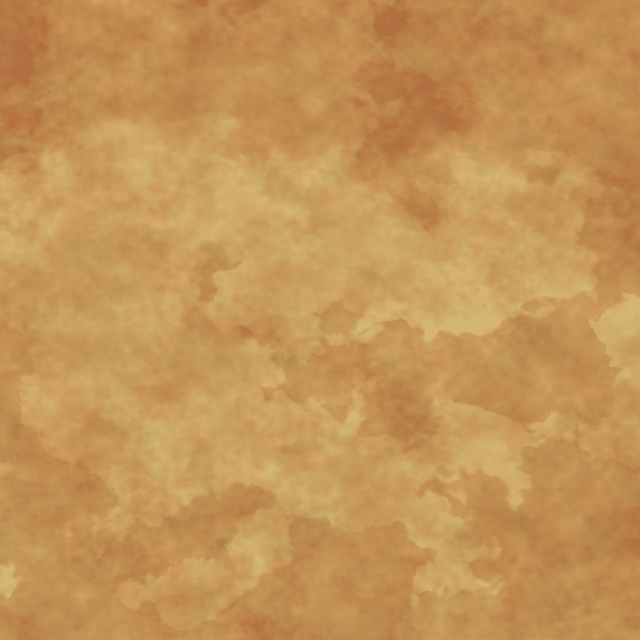
Give the GLSL for this texture, as a WebGL 1 fragment shader.

```glsl
precision highp float;
// Weathered ochre stone: a cloudy sandy ground under flat brown stains with
// ragged edges, small rounded blotches and rusty marks towards the top.
// Warped fractal noise builds one tone value, which a colour ramp then tints.

#define GROUND_TONE 0.76
#define GROUND_CONTRAST 0.90
#define STAIN_SCALE vec2(3.1, 4.0)
#define STAIN_LEVEL 0.468
#define STAIN_DEPTH 0.34
#define RUST_LEVEL 0.565
#define RUST_DEPTH 0.35
#define BLOTCH_CELLS 8.0
#define BLOTCH_DEPTH 0.18
#define MOTTLE_CONTRAST 0.75
#define GRAIN_CONTRAST 0.95
#define WARP_AMOUNT 0.06

uniform vec2 u_resolution;

float hash(vec2 p) {
  return fract(sin(dot(p, vec2(127.1, 311.7))) * 43758.5453);
}

float valueNoise(vec2 p) {
  vec2 cell = floor(p);
  vec2 f = fract(p);
  f = f * f * (3.0 - 2.0 * f);
  float low = mix(hash(cell), hash(cell + vec2(1.0, 0.0)), f.x);
  float high = mix(hash(cell + vec2(0.0, 1.0)), hash(cell + vec2(1.0)), f.x);
  return mix(low, high, f.y);
}

// Fractal sum, turned at each octave to hide the lattice.
float fbm(vec2 p) {
  float sum = 0.0;
  float total = 0.0;
  float weight = 0.5;
  for (int i = 0; i < 6; i++) {
    sum += weight * valueNoise(p);
    total += weight;
    p = mat2(1.6, 1.2, -1.2, 1.6) * p + 17.3;
    weight *= 0.54;
  }
  return sum / total;
}

// Two octaves only, so that the grain stays soft.
float softGrain(vec2 p) {
  vec2 turned = mat2(1.5, 1.1, -1.1, 1.5) * p + 9.4;
  return mix(valueNoise(p), valueNoise(turned), 0.42) - 0.5;
}

// Scattered rounded blotches, one possible per cell.
float blotches(vec2 p) {
  vec2 cell = floor(p);
  float cover = 0.0;
  for (int y = -1; y <= 1; y++) {
    for (int x = -1; x <= 1; x++) {
      vec2 id = cell + vec2(float(x), float(y));
      vec2 centre = id + 0.2 + 0.6 * vec2(hash(id + 3.1), hash(id + 8.7));
      float radius = mix(0.15, 0.48, hash(id + 21.4));
      float present = step(0.68, hash(id + 40.9));
      float disc = 1.0 - smoothstep(-0.06, 0.06, length(p - centre) - radius);
      cover = max(cover, present * disc);
    }
  }
  return cover;
}

vec3 ochreRamp(float tone) {
  vec3 rust = vec3(0.70, 0.455, 0.26);
  vec3 brown = vec3(0.74, 0.535, 0.305);
  vec3 sand = vec3(0.785, 0.60, 0.352);
  vec3 straw = vec3(0.83, 0.70, 0.44);
  vec3 color = mix(rust, brown, clamp(tone / 0.33, -0.2, 1.0));
  color = mix(color, sand, clamp((tone - 0.33) / 0.34, 0.0, 1.0));
  return mix(color, straw, clamp((tone - 0.67) / 0.40, 0.0, 1.1));
}

void main() {
  vec2 uv = gl_FragCoord.xy / min(u_resolution.x, u_resolution.y);
  vec2 warp = vec2(fbm(uv * 15.0 + 4.2), fbm(uv * 15.0 + 31.8)) - 0.5;
  vec2 p = uv + WARP_AMOUNT * warp;

  // Cloudy ground, palest at the lower left.
  float cloud = fbm(p * vec2(3.5, 5.0) + 52.6) - 0.5;
  float tone = GROUND_TONE + GROUND_CONTRAST * cloud;
  tone += 0.12 * (0.5 - uv.y) + 0.06 * (0.5 - uv.x);

  // Flat brown stains, crisp in the middle and diffuse near the top.
  float upper = smoothstep(0.6, 0.9, uv.y);
  float field = fbm(p * STAIN_SCALE + 11.4);
  float edge = mix(0.011, 0.06, upper);
  float stain = smoothstep(-edge, edge, field - STAIN_LEVEL);
  tone = mix(tone, mix(tone, GROUND_TONE, 0.4) - STAIN_DEPTH, stain);

  // Rounded blotches with slightly ragged rims.
  float blotch = blotches((uv + 0.07 * warp) * BLOTCH_CELLS + 5.0);
  tone -= BLOTCH_DEPTH * blotch * (1.0 - 0.6 * stain);

  // Rusty marks, mostly in the upper half.
  float rustField = fbm(p * vec2(5.0, 6.5) + 73.9);
  float rust = smoothstep(-0.03, 0.05, rustField - RUST_LEVEL);
  rust *= mix(0.3, 1.0, smoothstep(0.3, 0.7, uv.y));
  tone -= RUST_DEPTH * rust;

  // Soft mottling, finer grain and a faint drift of hue.
  tone += MOTTLE_CONTRAST * (fbm(uv * vec2(22.0, 26.0) + 90.2) - 0.5);
  float patchy = mix(0.25, 0.55, valueNoise(uv * 9.0 + 61.0));
  tone += GRAIN_CONTRAST * patchy * softGrain(uv * vec2(68.0, 76.0) + 27.5);
  float hueDrift = fbm(uv * 24.0 + 140.5) - 0.5 + 0.12 * (upper - 0.4);
  vec3 color = ochreRamp(tone) + hueDrift * vec3(0.04, -0.04, -0.03);
  gl_FragColor = vec4(color, 1.0);
}
```
